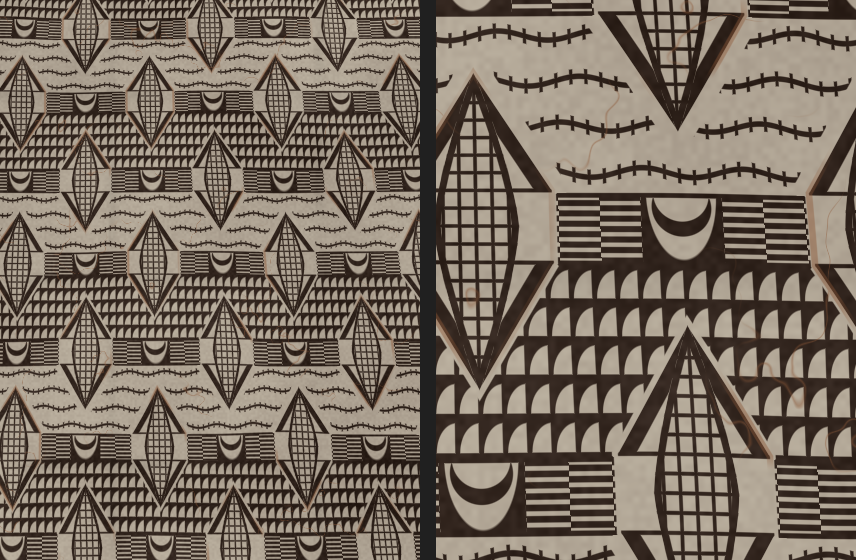
Left, the full canvas; right, a detail of the centre.
Write a Shadertoy shader that draws this pattern.

```glsl
const float ROW_HEIGHT = 0.63;   // row pitch, in column pitches
const float BAND_HALF = 0.143;   // half height of the striped band, in rows

float hash(vec2 p) {
    vec3 q = fract(p.xyx * vec3(0.1031, 0.1030, 0.0973));
    q += dot(q, q.yzx + 33.33);
    return fract((q.x + q.y) * q.z);
}

float noise(vec2 p) {
    vec2 i = floor(p), f = fract(p);
    f = f * f * (3.0 - 2.0 * f);
    return mix(mix(hash(i), hash(i + vec2(1, 0)), f.x),
               mix(hash(i + vec2(0, 1)), hash(i + 1.0), f.x), f.y);
}

float fbm(vec2 p) {
    float sum = 0.0, gain = 0.5;
    for (int i = 0; i < 4; i++) {
        sum += gain * noise(p);
        p = p * 2.03 + 7.1;
        gain *= 0.5;
    }
    return sum;
}

float fill(float d, float aa) { return 1.0 - smoothstep(-aa, aa, d); }

// Distance from x to the nearest multiple of pitch
float repeatDist(float x, float pitch) {
    return abs(fract(x / pitch + 0.5) - 0.5) * pitch;
}

// Four wavy lines with cross ticks; g runs from one band to the next
float wavyInk(float u, float g, float aa) {
    float k = (g - 0.22) / 0.185;
    float id = clamp(floor(k + 0.5), 0.0, 3.0);
    float y = (k - id) * 0.185 * ROW_HEIGHT + 0.012 * sin(u * 25.13 + id * 1.3);
    float tick = max(repeatDist(u, 0.037) - 0.004, abs(y) - 0.019);
    return fill(min(abs(y) - 0.007, tick), aa);
}

// Five rows of quarter-round sails on a dark ground
float sailInk(float u, float g, float aa) {
    vec2 c = fract(vec2(u * 18.0, (g - BAND_HALF) / (1.0 - 2.0 * BAND_HALF) * 5.0));
    float arc = (length(vec2(1.0 - c.x, 0.88 - c.y) / vec2(0.86, 0.76)) - 1.0) * 0.055;
    float sail = max(arc, max((c.y - 0.88) * 0.09, (c.x - 0.93) * 0.055));
    return 1.0 - fill(sail, aa);
}

// Stripes in staggered blocks around a bowl with a crescent
float bandInk(float x, float y, float aa) {
    float c = abs(fract(x) - 0.5);
    float stagger = 0.5 * floor(c * 10.0);
    float stripe = abs(fract(y / 0.041 + stagger) - 0.5) - 0.29;
    float ink = fill(stripe * 0.026, aa);
    float depth = (y + BAND_HALF) * ROW_HEIGHT;
    float bowl = length(vec2(c, depth * 0.52)) - 0.086;
    float crescent = max(length(vec2(c, depth - 0.035)) - 0.073,
                         0.068 - length(vec2(c, depth - 0.003)));
    float motif = max(1.0 - fill(bowl, aa), fill(crescent, aa));
    ink = mix(ink, motif, fill(c - 0.1, aa));
    float border = (BAND_HALF - abs(y)) * ROW_HEIGHT - 0.012;
    return max(ink, fill(border, aa));
}

// Signed distance to the six-sided lozenge; q is in its first quadrant
float lozenge(vec2 q) {
    return max(dot(q - vec2(0.0, 0.39), vec2(0.851, 0.525)), q.x - 0.185);
}

// Heavy slanted edges, panel lines and a gridded lens
float lozengeInk(vec2 p, float aa) {
    vec2 q = abs(p);
    float slant = dot(q - vec2(0.0, 0.39), vec2(0.851, 0.525));
    float edge = max(abs(slant + 0.018) - 0.018, 0.085 - q.y);
    float panelLine = abs(q.y - 0.09) - 0.005;
    float lens = q.x - 0.095 * (1.0 - pow(q.y / 0.37, 1.4));
    float grid = min(repeatDist(p.x, 0.04), repeatDist(p.y, 0.045)) - 0.0045;
    float core = min(abs(lens) - 0.009, grid);
    float ink = max(fill(edge, aa), fill(panelLine, aa));
    return mix(ink, fill(core, aa), fill(lens - 0.009, aa));
}

void mainImage(out vec4 fragColor, in vec2 fragCoord) {
    vec2 pos = fragCoord / iResolution.y;
    pos.y = 1.0 - pos.y;

    // Cloth coordinates: column and row counts, receding toward the top
    vec2 wobble = vec2(noise(pos * 8.0), noise(pos * 8.0 + 40.0)) - 0.5;
    vec2 bent = pos + 0.005 * wobble;
    float size = 0.21875 + 0.0505 * bent.y;
    float u = (bent.x - 0.1536) / size;
    float v = 34.33 - 7.599 / size;
    float aa = 0.85 / (iResolution.y * size);

    // Fields between bands alternate waves and sails
    float gap = floor(v), g = v - gap;
    bool wavy = mod(gap, 2.0) < 0.5;
    float ink = wavy ? wavyInk(u, g, aa) : sailInk(u, g, aa);

    // Striped band on each row, odd rows shifted by half a column
    float row = floor(v + 0.5), y = v - row;
    float inBand = fill((abs(y) - BAND_HALF) * ROW_HEIGHT, aa);
    ink = mix(ink, bandInk(u - 0.5 * mod(row, 2.0), y, aa), inBand);

    // Lozenges of the rows above and below, each with a pale margin
    float margin = mix(wavy ? 0.04 : 0.014, 0.01, inBand);
    float nearest = 1.0;
    for (int i = 0; i < 2; i++) {
        float r = gap + float(i);
        float x = fract(u - 0.5 * mod(r, 2.0) + 0.5) - 0.5;
        vec2 p = vec2(x, (v - r + 0.01) * ROW_HEIGHT);
        float d = lozenge(abs(p));
        ink *= 1.0 - fill(d - margin, aa);
        ink = max(ink, lozengeInk(p, aa) * fill(d, aa));
        nearest = min(nearest, abs(d));
    }

    // Uneven dye and cloth tone
    float stain = fbm(pos * 7.0 + 3.0), grain = noise(pos * 260.0);
    float tone = clamp(stain * 0.9 + grain * 0.4 - 0.1, 0.0, 1.0);
    vec3 cloth = mix(vec3(0.65, 0.60, 0.54), vec3(0.76, 0.72, 0.65), tone);
    vec3 dye = mix(vec3(0.12, 0.075, 0.05), vec3(0.25, 0.195, 0.165), tone);
    vec3 color = mix(cloth, dye, ink);

    // Rusty crackle, stronger along lozenge edges
    float vein = fill(abs(fbm(pos * 11.0 + 20.0) - 0.48) - 0.003, 0.006);
    float patches = smoothstep(0.5, 0.75, noise(pos * 17.0 + 9.0));
    float rust = patches * max(0.5 * vein, 0.45 * fill(nearest - 0.008, aa));
    color = mix(color, vec3(0.56, 0.35, 0.22), rust);

    // Soft folds and broad shading
    vec2 fold = vec2(repeatDist(pos.x - 0.2, 0.37), repeatDist(pos.y - 0.17, 0.33));
    vec2 crease = exp(-fold * fold * 9000.0);
    color *= 1.0 - 0.07 * (crease.x + crease.y) * noise(pos * 12.0);
    color *= 0.97 + 0.08 * (fbm(pos * 3.0 + 60.0) - 0.4);
    fragColor = vec4(color, 1.0);
}
```
